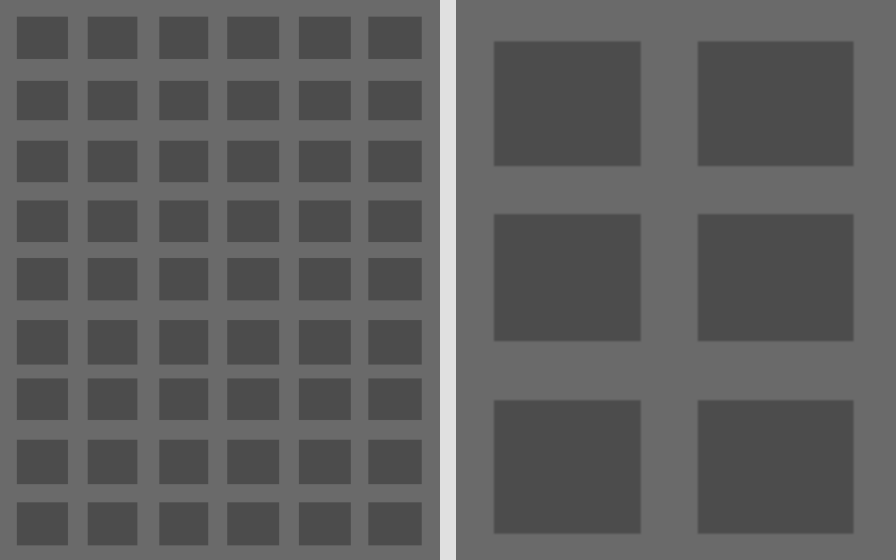
Left, the full canvas; right, a detail of the centre.
This pattern is drawn by a Shadertoy shader. Its source:

```glsl
// Six columns by nine rows of flat dark panes on a mid-grey wall.
// An even grid gives the cells; each column and row then has its own small
// shift and half-size, so the gaps are slightly uneven.

// Shift and half-size of one column, left to right, in thousandths of the width
vec2 columnFit(int i) {
    vec2 fit[6] = vec2[6](
        vec2(0.0, 58.1), vec2(-0.8, 56.5), vec2(0.8, 55.6),
        vec2(-1.7, 59.0), vec2(0.8, 59.0), vec2(0.0, 60.6));
    return fit[i] * 0.001;
}

// Shift and half-size of one row, bottom to top, in thousandths of the height
vec2 rowFit(int j) {
    vec2 fit[9] = vec2[9](
        vec2(0.0, 38.4), vec2(2.1, 39.7), vec2(5.6, 37.1),
        vec2(-1.3, 39.7), vec2(2.9, 37.8), vec2(-2.1, 37.1),
        vec2(-3.8, 37.1), vec2(-3.5, 35.2), vec2(0.0, 37.8));
    return fit[j] * 0.001;
}

void mainImage(out vec4 fragColor, in vec2 fragCoord) {
    vec2 uv = fragCoord / iResolution.xy;

    // Nearest cell of the even grid
    vec2 firstCentre = vec2(0.0963, 0.0645);
    vec2 pitch = vec2(0.1603, 0.1085);
    vec2 cell = clamp(floor((uv - firstCentre) / pitch + 0.5), vec2(0.0), vec2(5.0, 8.0));

    // Signed distance to the pane's sides along each axis
    vec2 column = columnFit(int(cell.x));
    vec2 row = rowFit(int(cell.y));
    vec2 centre = firstCentre + cell * pitch + vec2(column.x, row.x);
    vec2 side = abs(uv - centre) - vec2(column.y, row.y);

    // Soft edge, never thinner than a pixel
    vec2 soft = max(vec2(0.0014, 0.0011), 0.6 / iResolution.xy);
    vec2 inside = 1.0 - smoothstep(-soft, soft, side);

    fragColor = vec4(vec3(mix(0.414, 0.298, inside.x * inside.y)), 1.0);
}
```
